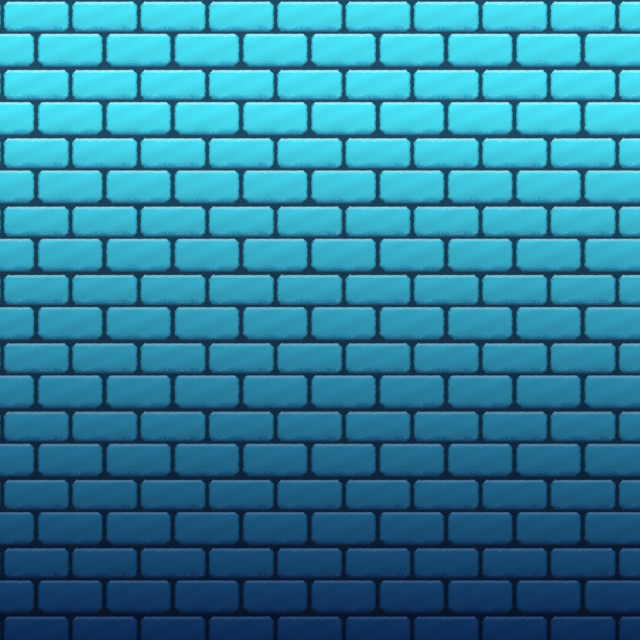
This pattern is drawn by a three.js fragment shader. Its source:

```glsl
// Staggered glossy brick wall, fading from bright cyan down to deep navy.
#define PERIODS 9.366      // bricks across, and pairs of courses down
#define SOFT 0.013         // edge smoothing, in brick periods
#define WEAR 0.006         // roughness of the brick outline
#define SPECK_SIZE 0.024   // size of the chips near the rims
#define FADE_TOP 0.82      // height where the fade reaches full brightness
#define BRICK_LOW vec3(0.05, 0.165, 0.335)
#define BRICK_HIGH vec3(0.28, 0.87, 0.95)
#define MORTAR_LOW vec3(0.025, 0.065, 0.14)
#define MORTAR_HIGH vec3(0.12, 0.29, 0.39)
#define SHINE_LOW vec3(0.20, 0.27, 0.44)
#define SHINE_HIGH vec3(0.74, 0.96, 0.99)

varying vec2 vUv;

float hash(vec2 p) {
  return fract(sin(dot(p, vec2(127.1, 311.7))) * 4375.85);
}

// Layered sines, about -1 to 1
float ripple(vec2 p) {
  return 0.5 * sin(p.x * 47.0 + 2.0 * sin(p.y * 31.0))
       + 0.3 * sin(p.y * 71.0 + p.x * 23.0)
       + 0.2 * sin(p.x * 113.0 - p.y * 59.0);
}

// Box with cut corners, negative inside
float chamferBox(vec2 p, vec2 halfSize, float cut) {
  vec2 q = abs(p) - halfSize;
  return max(max(q.x, q.y), (q.x + q.y + cut) * 0.7071);
}

// One round chip in some of the cells
float specks(vec2 p, float density) {
  vec2 cell = floor(p / SPECK_SIZE);
  vec2 local = fract(p / SPECK_SIZE) - 0.5;
  float present = step(1.0 - density, hash(cell));
  return present * (1.0 - smoothstep(0.25, 0.65, length(local)));
}

void main() {
  // Brick coordinates, with y running down from the top
  vec2 wall = vec2(vUv.x, 1.0 - vUv.y) * PERIODS;
  float course = fract(wall.y);
  float tall = step(0.479, course);
  vec2 p = vec2(fract(wall.x - mix(0.032, 0.528, tall)) - 0.5,
                course - mix(0.2435, 0.735, tall));
  vec2 halfSize = mix(vec2(0.475, 0.2195), vec2(0.472, 0.241), tall);

  // Worn outline, with larger cuts at the lower corners
  float lower = step(0.0, p.y);
  float cut = mix(0.06, 0.085, lower * tall);
  float d = chamferBox(p, halfSize, cut);
  float cornerWear = smoothstep(0.30, 0.45, abs(p.x));
  d += WEAR * ripple(p + tall) * mix(0.35, 1.0, cornerWear);
  float inside = 1.0 - smoothstep(-SOFT, SOFT, d);

  // Fade over the whole wall
  float fade = clamp(vUv.y / FADE_TOP, 0.0, 1.0);
  vec3 brick = mix(BRICK_LOW, BRICK_HIGH, fade);
  vec3 mortar = mix(MORTAR_LOW, MORTAR_HIGH, fade);
  vec3 shine = mix(SHINE_LOW, SHINE_HIGH, fade);

  // Face: soft gloss, darker sides and a shaded foot
  float fromTop = p.y + halfSize.y;
  float fromFoot = halfSize.y - p.y;
  brick *= mix(1.05, 0.93, fromTop / (2.0 * halfSize.y));
  brick *= 1.0 + 0.02 * sin(p.x * 9.0 + p.y * 22.0 + 3.0 * tall);
  brick *= mix(0.78, 1.0, smoothstep(0.0, 0.04, -d));
  float foot = 1.0 - smoothstep(0.01, 0.10, fromFoot + 0.012 * sin(p.x * 17.0));
  brick = mix(brick, brick * vec3(0.52, 0.68, 0.80), foot * 0.8);

  // Light rim along the top, and chips beside the rims
  float rim = 1.0 - smoothstep(0.018, 0.055, fromTop);
  brick = mix(brick, shine, rim * 0.75);
  float nearTop = 1.0 - smoothstep(0.04, 0.075, fromTop);
  float nearFoot = smoothstep(0.02, 0.04, fromFoot)
                 * (1.0 - smoothstep(0.06, 0.09, fromFoot));
  float chips = specks(p + tall * 3.0, mix(0.28, 0.12, tall));
  brick = mix(brick, shine, chips * (0.55 * nearTop + 0.25 * nearFoot));

  gl_FragColor = vec4(mix(mortar, brick, inside), 1.0);
}
```
